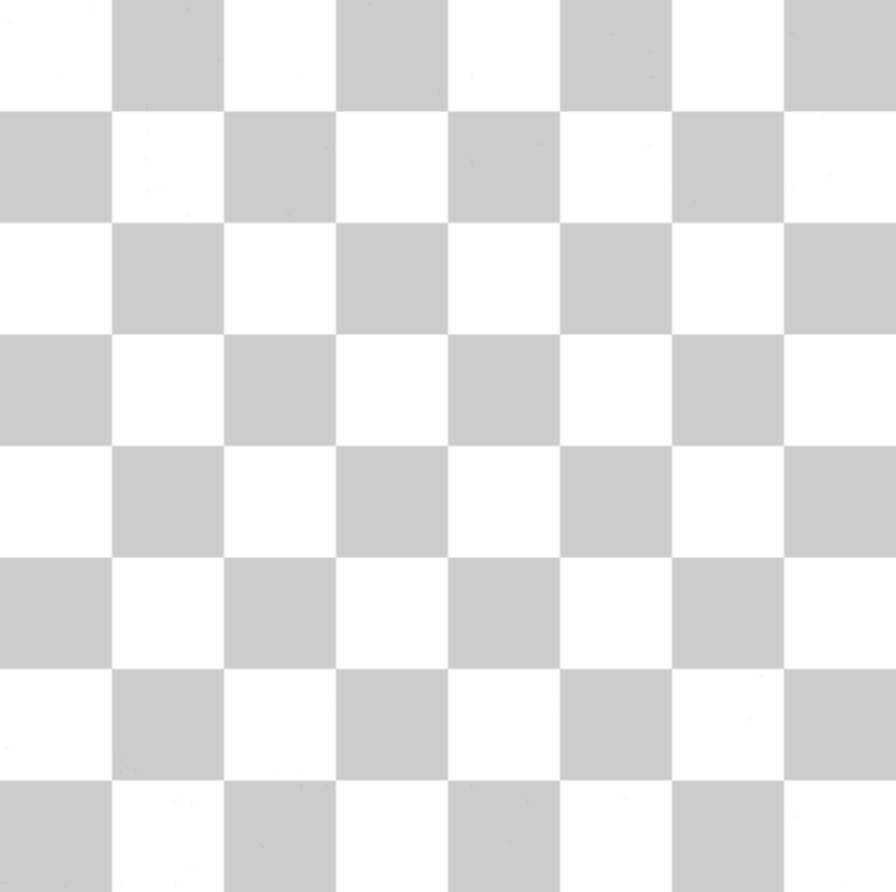
This pattern is drawn by a Shadertoy shader. Its source:

```glsl
// Checkerboard of 8 by 8 flat squares, white and light grey, with softened edges.
// Two alternating signed waves are multiplied to pick the colour of each square;
// sparse cellular noise adds faint specks to the outer rows.

#define SQUARES 8.0          // squares across and down
#define WHITE vec3(1.0)
#define GREY vec3(0.8)
#define EDGE_SOFTNESS 0.011  // half width of the blend, in squares
#define WORN_ROWS 2.0        // rows with specks at the top and bottom
#define SPECK_GRID 8.0       // speck sites per square
#define SPECK_CHANCE 0.03
#define SPECK_RADIUS 0.08    // in speck sites
#define SPECK_DEPTH 0.025

vec2 hash22(vec2 p) {
    vec3 q = fract(p.xyx * vec3(0.1031, 0.103, 0.0973));
    q += dot(q, q.yzx + 33.33);
    return fract((q.xx + q.yz) * q.zy);
}

// Distance to the nearest grid line, with a sign that flips every square
vec2 alternatingDistance(vec2 p) {
    return 0.5 - abs(mod(p + 0.5, 2.0) - 1.0);
}

// Short, randomly tilted flecks at a few sites of a fine grid
float specks(vec2 p, float pixel) {
    vec2 site = floor(p);
    vec2 pick = hash22(site);
    vec2 offset = fract(p) - mix(vec2(0.3), vec2(0.7), hash22(site + 57.0));
    float angle = 6.2832 * pick.y;
    vec2 axis = vec2(cos(angle), sin(angle));
    float along = clamp(dot(offset, axis), -0.14, 0.14);
    float dist = length(offset - axis * along);
    float fleck = 1.0 - smoothstep(0.0, SPECK_RADIUS + pixel, dist);
    return fleck * step(pick.x, SPECK_CHANCE);
}

void mainImage(out vec4 fragColor, in vec2 fragCoord) {
    vec2 p = fragCoord / iResolution.xy * SQUARES;
    vec2 pixel = SQUARES / iResolution.xy;

    // Squares; the clamp keeps the canvas border free of blending
    vec2 inner = clamp(p, 0.5, SQUARES - 0.5);
    vec2 blend = max(vec2(EDGE_SOFTNESS), 0.5 * pixel);
    vec2 side = clamp(alternatingDistance(inner) / blend, -1.0, 1.0);
    float greyAmount = 0.5 + 0.5 * side.x * side.y;
    vec3 color = mix(WHITE, GREY, greyAmount);

    // Wear in the outer rows only
    float rowFromBorder = min(p.y, SQUARES - p.y);
    float worn = step(rowFromBorder, WORN_ROWS);
    color -= SPECK_DEPTH * worn * specks(p * SPECK_GRID, pixel.y * SPECK_GRID);

    fragColor = vec4(color, 1.0);
}
```
